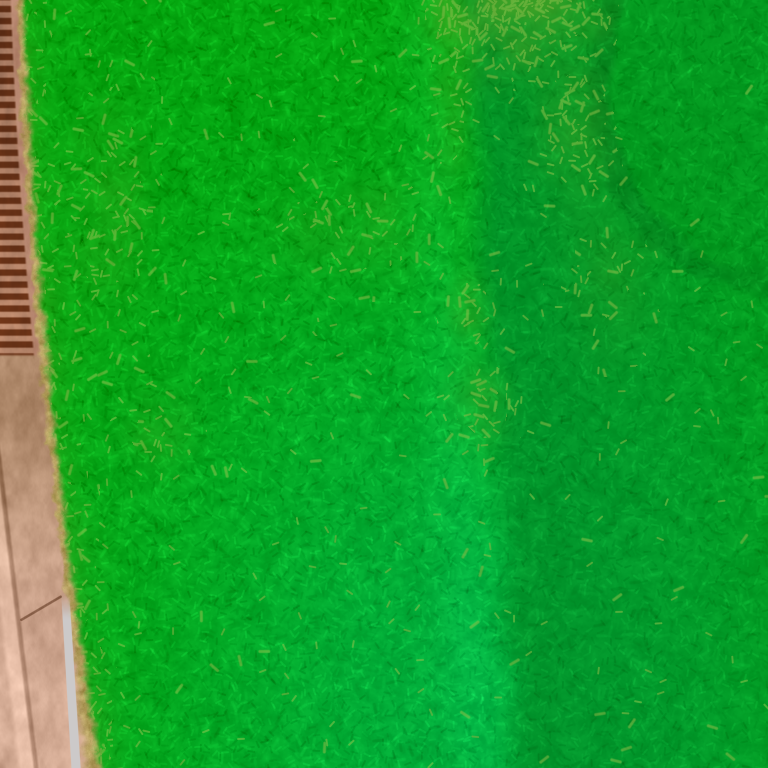
A three.js fragment shader for this texture:

```glsl
// A bright lawn seen from above, with a slatted grate and paving on the left.
// Blades are short random strokes on jittered grids; soft masks add dry patches,
// a long shaded band and a rounded leafy crown at the upper right.
varying vec2 vUv;

float hash(vec2 p) {
  vec3 q = fract(vec3(p.xyx) * 0.1031);
  q += dot(q, q.yzx + 33.33);
  return fract((q.x + q.y) * q.z);
}

float noise(vec2 p) {
  vec2 i = floor(p), f = fract(p);
  f = f * f * (3.0 - 2.0 * f);
  return mix(mix(hash(i), hash(i + vec2(1.0, 0.0)), f.x),
             mix(hash(i + vec2(0.0, 1.0)), hash(i + vec2(1.0)), f.x), f.y);
}

float fbm(vec2 p) {
  float sum = 0.0, amp = 0.5;
  for (int i = 0; i < 4; i++) {
    sum += amp * noise(p);
    p = p * 2.03 + 17.1;
    amp *= 0.5;
  }
  return sum;
}

float segment(vec2 p, vec2 a, vec2 b) {
  vec2 ab = b - a;
  return length(p - a - ab * clamp(dot(p - a, ab) / dot(ab, ab), 0.0, 1.0));
}

float line(float d, float width, float blur) {
  return 1.0 - smoothstep(width, width + blur, abs(d));
}

float patchMask(vec2 p, vec2 centre, vec2 size) {
  vec2 d = (p - centre) / size;
  return exp(-dot(d, d));
}

// x: light or dark tone of the strokes, y: cover of dry strokes
vec2 blades(vec2 p, float scale, float seed, float dryness) {
  vec2 g = p * scale, cell = floor(g), result = vec2(0.0);
  for (int j = -1; j <= 1; j++) {
    for (int i = -1; i <= 1; i++) {
      vec2 id = cell + vec2(float(i), float(j));
      vec2 key = id + seed;
      vec2 root = id + vec2(hash(key), hash(key + 41.7));
      float angle = 6.2832 * hash(key + 83.1);
      vec2 tip = vec2(cos(angle), sin(angle)) * 0.42;
      float cover = 1.0 - smoothstep(0.04, 0.24, segment(g, root - tip, root + tip));
      result.x += cover * (hash(key + 127.3) * 2.0 - 1.0);
      result.y = max(result.y, cover * step(hash(key + 211.9), dryness));
    }
  }
  return result;
}

// Dry areas, denser at the top centre and along the paved side
float drynessAt(vec2 p, float fromEdge) {
  float d = 0.95 * patchMask(p, vec2(0.68, 1.0), vec2(0.09, 0.08));
  d += 0.4 * patchMask(p, vec2(0.59, 0.99), vec2(0.03, 0.05));
  d += 0.35 * patchMask(p, vec2(0.585, 0.84), vec2(0.025, 0.06));
  d += 0.32 * patchMask(p, vec2(0.75, 0.82), vec2(0.05, 0.08));
  d += 0.42 * patchMask(p, vec2(0.61, 0.60), vec2(0.025, 0.035));
  d += 0.50 * patchMask(p, vec2(0.62, 0.47), vec2(0.035, 0.045));
  d += 0.25 * patchMask(p, vec2(0.47, 0.70), vec2(0.09, 0.06));
  d += 0.25 * patchMask(p, vec2(0.80, 0.64), vec2(0.05, 0.08));
  d += 0.28 * patchMask(p, vec2(0.14, 0.73), vec2(0.05, 0.14));
  d += 0.28 * patchMask(p, vec2(0.21, 0.44), vec2(0.04, 0.05));
  d += 0.5 * exp(-max(fromEdge, 0.0) / 0.022);
  return d * (0.5 + noise(p * 28.0)) + 0.02;
}

vec3 lawn(vec2 p, float fromEdge) {
  float t = 1.0 - p.y;
  float cool = patchMask(p, vec2(0.62, 0.1), vec2(0.42, 0.55));
  vec3 color = mix(vec3(0.01, 0.645, 0.05), vec3(0.0, 0.675, 0.23), cool);
  float band = p.x - 0.592 - 0.075 * t + 0.02 * (noise(p * 18.0) - 0.5);
  float shade = smoothstep(-0.015, 0.04, band);
  color = mix(color, vec3(0.0, 0.565, 0.16), shade * (0.85 - 0.4 * smoothstep(0.05, 0.4, band)));
  color += vec3(0.01, 0.035, 0.04) * patchMask(vec2(band, 0.0), vec2(-0.04, 0.0), vec2(0.04));

  // Leafy crown with a thin dark lower edge
  vec2 r = (p - vec2(1.0, 0.89)) / vec2(0.21, 0.245);
  float rim = length(r) - 1.0 + 0.14 * (fbm(p * 24.0) - 0.47);
  float crown = 1.0 - smoothstep(-0.04, 0.03, rim);
  color = mix(color, vec3(0.01, 0.60, 0.12), crown);
  color *= 1.0 - 0.1 * line(rim - 0.05, 0.02, 0.09);

  float dry = drynessAt(p, fromEdge) * (1.0 - 0.9 * crown);
  vec2 fine = blades(p, 112.0, 5.0, dry), broad = blades(p, 74.0, 61.0, dry * 0.7);
  float tone = fine.x * 0.075 + broad.x * 0.06 + (fbm(p * 75.0) - 0.47) * 0.16;
  color += tone * vec3(0.35, 1.0, 0.55) * (1.0 - 0.25 * shade);
  color = mix(color, vec3(0.40, 0.66, 0.15), clamp(dry * 0.55, 0.0, 0.55));
  return mix(color, vec3(0.50, 0.73, 0.27), 0.62 * max(fine.y, broad.y));
}

vec3 paving(vec2 p, float fromEdge) {
  float t = 1.0 - p.y, grain = fbm(p * vec2(90.0, 55.0)) - 0.47;
  vec3 stone = mix(vec3(0.69, 0.54, 0.42), vec3(0.81, 0.65, 0.56), smoothstep(0.5, 0.85, t));
  stone += grain * 0.16 + (noise(p * 22.0) - 0.5) * 0.08;
  float seam = p.x - 0.047 + (1.0 - t) * 0.12;
  stone += 0.09 * line(seam + 0.012, 0.006, 0.008) - 0.16 * line(seam, 0.001, 0.004);
  stone -= 0.25 * line(segment(p, vec2(0.028, 0.193), vec2(0.079, 0.223)), 0.0006, 0.002);

  // Grate: pale ridges between brown gaps, closed by a rosy side rail
  float wave = 0.5 + 0.5 * cos(6.2832 * (t - 0.004) / 0.0156);
  vec3 slats = mix(vec3(0.42, 0.20, 0.09), vec3(0.74, 0.54, 0.43), smoothstep(0.25, 0.85, wave));
  slats *= 0.86 + 0.3 * t + grain * 0.25;
  slats = mix(slats, vec3(0.72, 0.53, 0.44) + grain * 0.15, smoothstep(-0.012, -0.008, fromEdge));
  return mix(slats, stone, smoothstep(0.460, 0.465, t));
}

void main() {
  vec2 p = vUv;
  float t = 1.0 - p.y;
  float fromEdge = p.x - (0.024 + 0.035 * t + 0.065 * t * t);
  float ragged = fromEdge + 0.014 * (fbm(p * 85.0) - 0.47);
  vec3 color = paving(p, fromEdge);

  // Straw fringe, then the pale kerb near the bottom
  vec3 straw = vec3(0.70, 0.62, 0.36) + 0.3 * (fbm(p * 130.0) - 0.47);
  color = mix(color, straw, smoothstep(-0.006 - 0.015 * smoothstep(0.75, 1.0, t), 0.0, ragged));
  float kerb = p.x - mix(0.086, 0.099, (t - 0.79) / 0.21);
  float kerbMask = line(kerb, 0.002 + 0.003 * t, 0.002) * smoothstep(0.77, 0.81, t);
  color = mix(color, vec3(0.80, 0.79, 0.79), kerbMask);
  color = mix(color, lawn(p, fromEdge), smoothstep(0.0, 0.014, ragged));
  gl_FragColor = vec4(clamp(color, 0.0, 1.0), 1.0);
}
```
